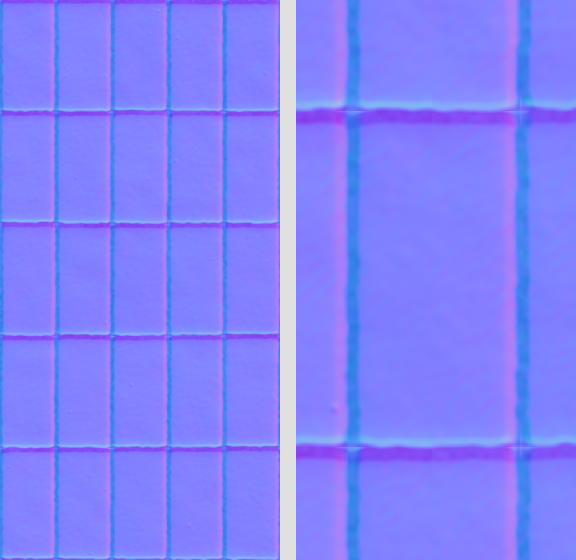
Left, the full canvas; right, a detail of the centre.
A Shadertoy shader for this texture map:

```glsl
// Tangent-space normal map of a 5 x 5 grid of tall tiles with worn, recessed joints.
// Slopes of the joint walls, pillowed faces, surface grain and small dents are
// summed, then packed as a unit normal into red, green and blue.

const vec2 CANVAS = vec2(1.0, 2.0);           // width is the unit of length
const vec2 TILES = vec2(5.0, 5.0);
const vec2 JOINT_OFFSET = vec2(-0.0045, 0.004);
const vec2 BASE_TILT = vec2(0.03, 0.012);     // slight lean of the flat faces
const float LEFT_WALL = 0.49;                 // slope strengths
const float RIGHT_WALL = 0.25;
const float TOP_WALL = 0.46;
const float BOTTOM_WALL = 0.4;
const float LEFT_WIDTH = 0.0145;              // wall widths
const float RIGHT_WIDTH = 0.007;
const float TOP_WIDTH = 0.0165;
const float BOTTOM_WIDTH = 0.009;
const float EDGE_SOFTNESS = 0.004;
const float SEGMENT_SHIFT = 0.005;            // misalignment between tiles
const float WOBBLE = 0.004;
const float PILLOW = 0.05;                    // rounding of the faces
const float FACE_TILT = 0.03;                 // random lean of each tile
const float CORNER_RADIUS = 0.014;
const float GRAIN = 0.00024;
const float DENT_CELL = 0.1;
const float DENT_CHANCE = 0.16;
const float DENT_SLOPE = 0.3;

float hash(vec2 p) {
    vec3 q = fract(vec3(p.xyx) * 0.1031);
    q += dot(q, q.yzx + 33.33);
    return fract((q.x + q.y) * q.z);
}

float noise(vec2 p) {
    vec2 i = floor(p), f = fract(p);
    f = f * f * (3.0 - 2.0 * f);
    return mix(mix(hash(i), hash(i + vec2(1, 0)), f.x),
               mix(hash(i + vec2(0, 1)), hash(i + vec2(1, 1)), f.x), f.y);
}

// Grain drawn out along a diagonal, over broad undulation
float relief(vec2 p) {
    vec2 along = vec2(p.x + p.y, (p.y - p.x) * 1.8);
    return noise(along * 45.0 + 20.0) + 4.0 * noise(p * 14.0 + 7.0);
}

vec2 grainSlope(vec2 p) {
    const vec2 e = vec2(0.004, 0.0);
    return GRAIN / e.x * vec2(relief(p - e.xy) - relief(p + e.xy),
                              relief(p - e.yx) - relief(p + e.yx));
}

// One small dent or bump in some cells of a coarse grid
vec2 dentSlope(vec2 p) {
    vec2 cell = floor(p / DENT_CELL);
    if (hash(cell + 91.0) > DENT_CHANCE) return vec2(0.0);
    vec2 centre = 0.2 + 0.6 * vec2(hash(cell + 13.0), hash(cell + 57.0));
    float radius = mix(0.003, 0.006, hash(cell + 31.0));
    vec2 r = (p - (cell + centre) * DENT_CELL) / radius;
    return DENT_SLOPE * r * exp(-dot(r, r));
}

float band(float d, float start, float end) {
    return smoothstep(start - EDGE_SOFTNESS, start + EDGE_SOFTNESS, d)
         * (1.0 - smoothstep(end - EDGE_SOFTNESS, end + EDGE_SOFTNESS, d));
}

// Soft falloff onto the tile face, on the positive side only
float shoulder(float d, float reach) {
    return smoothstep(-EDGE_SOFTNESS, EDGE_SOFTNESS, d) * exp(-max(d, 0.0) / reach);
}

vec2 tileSlope(vec2 p) {
    vec2 tile = CANVAS / TILES;
    vec2 q = p - JOINT_OFFSET;
    vec2 cell = mod(floor(q / tile), TILES);
    vec2 joint = floor(q / tile + 0.5);
    vec2 d = q - joint * tile;
    joint = mod(joint, TILES);

    // Faces swell towards their middle and lean at random
    vec2 face = fract(q / tile) * 2.0 - 1.0;
    vec2 slope = PILLOW * face * face * face;
    slope += FACE_TILT * (vec2(hash(cell + 71.0), hash(cell + 83.0)) - 0.5);

    // Each segment is shifted, weathered and wavy in its own way
    vec2 segment = vec2(hash(vec2(joint.x, cell.y) + 3.0),
                        hash(vec2(cell.x, joint.y) + 41.0));
    vec2 wave = vec2(noise(p * vec2(30.0, 70.0)), noise(p * vec2(55.0, 30.0) + 9.0));
    vec2 crossing = d - vec2(0.004, -0.003);
    d += (segment - 0.5) * SEGMENT_SHIFT + (wave - 0.5) * WOBBLE;
    float rough = noise(p * 125.0);
    vec2 strength = mix(vec2(0.88), vec2(1.12), segment.yx);

    // Corners of the tiles curve away from the crossing
    vec2 corner = exp(-pow(crossing.yx / CORNER_RADIUS, vec2(2.0)));
    d -= 0.004 * corner * sign(crossing);

    float leftWall = band(d.x, 0.0, LEFT_WIDTH) * mix(0.78, 1.18, rough);
    float leftSide = leftWall + 0.16 * shoulder(d.x - LEFT_WIDTH, 0.012);
    float rightSide = exp(-pow((d.x + RIGHT_WIDTH) / RIGHT_WIDTH, 2.0))
                    + 0.3 * shoulder(-d.x - 1.5 * RIGHT_WIDTH, 0.014);
    float bottomSide = band(d.y, 0.0, BOTTOM_WIDTH)
                     + 0.5 * shoulder(d.y - BOTTOM_WIDTH, 0.015);
    float topSide = band(d.y, -TOP_WIDTH, 0.0) * mix(0.86, 1.12, rough)
                  + 0.4 * shoulder(-d.y - TOP_WIDTH, 0.017);

    vec2 walls = strength * vec2(RIGHT_WALL * rightSide - LEFT_WALL * leftSide,
                                 BOTTOM_WALL * bottomSide - TOP_WALL * topSide);
    walls.y += 0.28 * leftWall * (noise(p * 95.0 + 60.0) - 0.45);

    // Walls flatten where joints cross
    vec2 fade = smoothstep(vec2(0.0), vec2(0.016), abs(crossing.yx));
    return slope + walls * mix(vec2(0.35), vec2(1.0), fade);
}

void mainImage(out vec4 fragColor, in vec2 fragCoord) {
    vec2 p = fragCoord / iResolution.xy * CANVAS;
    vec2 tilt = BASE_TILT + tileSlope(p) + grainSlope(p) + dentSlope(p);
    tilt *= min(1.0, 0.65 / max(length(tilt), 0.001));
    vec3 normal = vec3(tilt, sqrt(1.0 - dot(tilt, tilt)));
    fragColor = vec4(normal * 0.5 + 0.5, 1.0);
}
```
